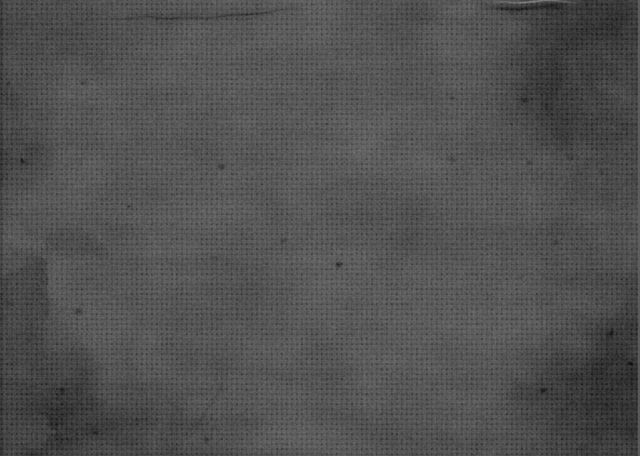
A Shadertoy shader for this texture:

```glsl
// Worn dark grey paper: a fine grid of pinholes over grainy, streaked fibre.
// Warped gradient noise makes the clouds and dark stained corners; distance
// functions add pale peeled patches, creases, specks and a bright right edge.

#define PAPER 0.366        // tone of clean paper
#define COLUMNS 128.0      // pinholes across the width
#define HOLE_DEPTH 0.105   // darkness of each pinhole
#define THREAD_DEPTH 0.020 // darkness of the lines joining them
#define GRAIN 0.060        // strength of the fine grain
#define CLOUD 0.060        // strength of the broad clouds
#define STREAK 0.040       // strength of the horizontal streaks
#define STAIN 0.110        // darkness of the corner stains
#define SPECKS 36          // number of dark specks
#define PEELED 0.295       // tone of the peeled patches

float hash(vec2 p) {
    vec3 q = fract(p.xyx * 0.1031);
    q += dot(q, q.yzx + 33.33);
    return fract((q.x + q.y) * q.z);
}

vec2 gradient(vec2 cell) {
    float angle = 6.2832 * hash(cell + 71.0);
    return vec2(cos(angle), sin(angle));
}

float noise(vec2 p) {
    vec2 i = floor(p), f = p - i;
    vec2 u = f * f * f * (f * (f * 6.0 - 15.0) + 10.0);
    vec2 e = vec2(1.0, 0.0);
    float low = mix(dot(gradient(i), f), dot(gradient(i + e), f - e), u.x);
    float high = mix(dot(gradient(i + e.yx), f - e.yx),
                     dot(gradient(i + 1.0), f - 1.0), u.x);
    return mix(low, high, u.y);
}

float fbm(vec2 p) {
    float sum = 0.0, weight = 0.6;
    for (int i = 0; i < 5; i++) {
        sum += weight * noise(p);
        p = mat2(1.6, 1.2, -1.2, 1.6) * p + 13.7;
        weight *= 0.55;
    }
    return sum;
}

// Soft round blot, 1 at its centre
float blot(vec2 p, vec2 centre, vec2 radius) {
    vec2 d = (p - centre) / radius;
    return exp(-dot(d, d));
}

// Patch with a ragged outline; softness sets how crisp its rim is
float patchMask(vec2 p, vec2 centre, vec2 radius, float ragged, float softness) {
    float d = length((p - centre) / radius) - 1.0 + ragged;
    return smoothstep(softness, -softness, d);
}

// 1 between two limits, fading at both ends
float span(float x, float from, float to, float fade) {
    return smoothstep(from, from + fade, x) * smoothstep(to, to - fade, x);
}

float stains(vec2 p) {
    vec2 q = p + 0.12 * vec2(fbm(p * 5.0), fbm(p * 5.0 + 17.0));
    float dark = 0.75 * smoothstep(0.30, 0.68, length(q - vec2(0.46, 0.37)));
    dark += 0.75 * blot(q, vec2(0.16, 0.06), vec2(0.13, 0.11));
    dark += 0.75 * blot(q, vec2(0.87, 0.55), vec2(0.10, 0.09));
    dark += 0.60 * blot(q, vec2(0.98, 0.10), vec2(0.11, 0.13));
    dark += 0.45 * blot(q, vec2(0.95, 0.69), vec2(0.16, 0.06));
    dark += 0.45 * blot(q, vec2(0.03, 0.49), vec2(0.10, 0.04));
    return dark;
}

float specks(vec2 p) {
    float dark = 0.0;
    vec2 q = p + 0.002 * vec2(noise(p * 140.0), noise(p * 140.0 + 9.0));
    for (int i = 0; i < SPECKS; i++) {
        float k = float(i) * 3.7 + 5.0;
        float side = hash(vec2(k, 1.0)) * 2.0 - 1.0;
        vec2 centre = vec2(0.5 + 0.49 * sign(side) * pow(abs(side), 0.6),
                           0.711 * hash(vec2(k, 2.0)));
        float radius = mix(0.0022, 0.0055, hash(vec2(k, 3.0)));
        float depth = mix(0.04, 0.20, pow(hash(vec2(k, 4.0)), 3.0));
        dark += depth * blot(q, centre, radius * vec2(1.15, 0.9));
    }
    return dark;
}

// Darkness of the pinhole grid, each hole with its own depth
float pinholes(vec2 p) {
    vec2 cell = p * COLUMNS;
    vec2 d = fract(cell) - 0.375;
    vec2 thread = exp(-d * d * 28.0);
    float depth = HOLE_DEPTH * mix(0.55, 1.3, hash(floor(cell)));
    return depth * thread.x * thread.y + THREAD_DEPTH * max(thread.x, thread.y);
}

void mainImage(out vec4 fragColor, in vec2 fragCoord) {
    vec2 p = fragCoord / iResolution.x;
    float top = iResolution.y / iResolution.x - p.y;

    // Clouds, streaks and stained margins
    float dark = stains(p);
    float tone = PAPER - STAIN * dark;
    tone += CLOUD * fbm(p * 7.0 + 3.0) + STREAK * fbm(p * vec2(4.0, 28.0));
    tone += (0.02 + 0.05 * min(dark, 1.0)) * fbm(p * 27.0);

    // Peeled patches along the left and a pale scuff at the top
    float ragged = 1.1 * fbm(p * 24.0);
    float peeled = patchMask(p, vec2(0.037, 0.23), vec2(0.036, 0.085), ragged, 0.10);
    peeled = max(peeled, patchMask(p, vec2(0.047, 0.034), vec2(0.042, 0.022), ragged, 0.10));
    peeled = max(peeled, 0.7 * patchMask(p, vec2(0.11, 0.33), vec2(0.04, 0.024), ragged, 0.4));
    tone = mix(tone, PEELED + 0.04 * ragged, 0.85 * peeled);
    tone += 0.035 * patchMask(p, vec2(0.72, 0.695), vec2(0.03, 0.012), ragged, 0.5);

    // Creases: a curved fold, a torn lip and a faint diagonal
    float wobble = 0.006 * noise(p * 18.0);
    float bend = max(p.x - 0.3, 0.0);
    float fold = top - 0.028 + 0.6 * bend * bend + wobble;
    tone -= span(p.x, 0.13, 0.52, 0.12) * (0.07 * exp(-pow(fold / 0.0018, 2.0))
          + 0.025 * exp(-pow(fold / 0.010, 2.0)));
    tone += 0.20 * span(p.x, 0.76, 0.92, 0.06) * exp(-pow((top - 0.003 + wobble) / 0.0018, 2.0));
    tone -= 0.11 * span(p.x, 0.74, 0.90, 0.05) * exp(-pow((top - 0.013 + wobble) / 0.0035, 2.0));
    float diagonal = p.x - 0.275 - 0.64 * p.y + 3.0 * wobble;
    tone -= 0.03 * span(p.y, 0.03, 0.13, 0.03) * exp(-pow(diagonal / 0.003, 2.0));

    // Specks, worn left rim, pinholes, grain and bright right edge
    tone -= specks(p) + 0.05 * smoothstep(0.008, 0.0, p.x);
    tone = max(tone, 0.09) - pinholes(p);
    tone += GRAIN * (noise(p * 317.0) + 0.6 * noise(p * 171.0 + 40.0));
    tone = mix(tone, 0.38, 0.8 * smoothstep(0.995, 0.998, p.x));

    fragColor = vec4(vec3(clamp(tone, 0.04, 0.6)), 1.0);
}
```
